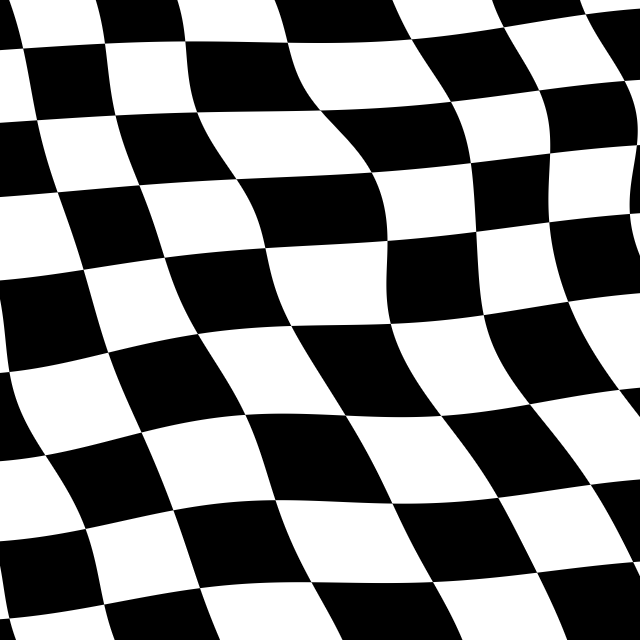
Write a Shadertoy shader that draws this pattern.

```glsl
const float PI = 3.14159265;
const vec3 DARK = vec3(0.0);
const vec3 LIGHT = vec3(1.0);

// Cells across the canvas, and the slant of each axis
const vec2 COLUMN_SLOPE = vec2(6.4, -2.4);
const vec2 ROW_SLOPE = vec2(0.6, 8.0);
const float ROW_START = -0.6;

// Wave amplitudes in cells: one matrix column per horizontal harmonic,
// one entry in it per vertical harmonic
const mat4 COLUMN_SWELL = mat4(
    0.143,  0.061, -0.114,  0.009,
    0.076, -0.073,  0.128, -0.026,
    0.000, -0.008, -0.070, -0.018,
   -0.090, -0.092, -0.024,  0.058);
const mat4 COLUMN_RIPPLE = mat4(
    0.047, -0.006, -0.009,  0.000,
   -0.060, -0.045, -0.013, -0.025,
   -0.018, -0.003,  0.049,  0.010,
    0.022, -0.018,  0.006,  0.010);
const mat4 ROW_SWELL = mat4(
    0.050,  0.010, -0.151, -0.084,
   -0.012,  0.005,  0.050,  0.031,
   -0.007,  0.078,  0.030, -0.006,
   -0.062,  0.029,  0.007, -0.019);

// Four successive cosine harmonics along one axis
vec4 harmonics(float t, float first) {
    return cos(PI * t * (first + vec4(0.0, 1.0, 2.0, 3.0)));
}

// Board coordinates, one unit per cell, for a point measured from the top left
vec2 warpedBoard(vec2 p) {
    vec4 across = harmonics(p.x, 0.0);
    vec4 down = harmonics(p.y, 0.0);
    vec4 downFine = harmonics(p.y, 4.0);
    float column = dot(COLUMN_SLOPE, p)
                 + dot(COLUMN_SWELL * across, down)
                 + dot(COLUMN_RIPPLE * across, downFine);
    float row = ROW_START + dot(ROW_SLOPE, p)
              + dot(ROW_SWELL * across, down);
    return vec2(column, row);
}

// Smoothed square wave: +1 in even cells, -1 in odd cells
float squareWave(float t) {
    float edgeDistance = abs(mod(t - 0.5, 2.0) - 1.0) - 0.5;
    float pixel = length(vec2(dFdx(t), dFdy(t)));
    return clamp(2.0 * edgeDistance / pixel, -1.0, 1.0);
}

void mainImage(out vec4 fragColor, in vec2 fragCoord) {
    vec2 p = fragCoord / iResolution.xy;
    p.y = 1.0 - p.y;

    vec2 board = warpedBoard(p);
    float parity = squareWave(board.x) * squareWave(board.y);
    fragColor = vec4(mix(LIGHT, DARK, 0.5 + 0.5 * parity), 1.0);
}
```
